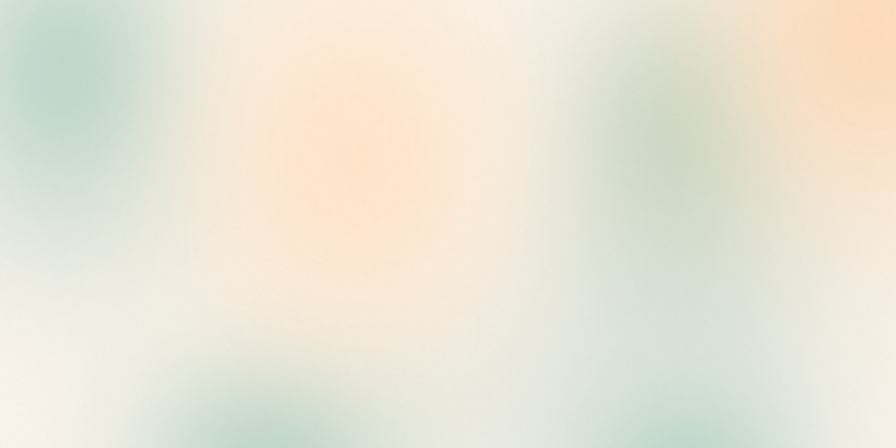
This background is drawn by a WebGL 2 fragment shader. Its source:

```glsl
#version 300 es
precision highp float;

uniform vec2 u_resolution;
out vec4 fragColor;

const vec3 CREAM = vec3(0.975, 0.952, 0.918);
const vec3 SAGE = vec3(0.735, 0.835, 0.785);
const vec3 MOSS = vec3(0.765, 0.835, 0.765);
const vec3 MIST = vec3(0.850, 0.885, 0.855);
const vec3 PEACH = vec3(0.998, 0.890, 0.785);
const vec3 APRICOT = vec3(0.985, 0.855, 0.725);

float hash(vec2 p) {
    return fract(sin(dot(p, vec2(127.1, 311.7))) * 43758.5453);
}

float valueNoise(vec2 p) {
    vec2 cell = floor(p);
    vec2 f = smoothstep(0.0, 1.0, fract(p));
    float low = mix(hash(cell), hash(cell + vec2(1.0, 0.0)), f.x);
    float high = mix(hash(cell + vec2(0.0, 1.0)), hash(cell + vec2(1.0, 1.0)), f.x);
    return mix(low, high, f.y);
}

// Soft elliptical falloff, 1 at the center
float glow(vec2 p, vec2 center, vec2 radius) {
    vec2 d = (p - center) / radius;
    return exp(-dot(d, d));
}

vec3 addGlow(vec3 base, vec3 tint, float strength, vec2 p, vec2 center, vec2 radius) {
    return mix(base, tint, strength * glow(p, center, radius));
}

void main() {
    // Height spans 0 to 1, width spans 0 to the aspect ratio (about 2)
    vec2 p = gl_FragCoord.xy / u_resolution.y;
    p.x *= 2.0 * u_resolution.y / u_resolution.x;

    vec3 color = CREAM;

    // Pale veils
    color = addGlow(color, MIST, 0.85, p, vec2(1.52, 0.33), vec2(0.34, 0.36));
    color = addGlow(color, MIST, 0.35, p, vec2(1.12, 0.10), vec2(0.35, 0.30));
    color = addGlow(color, MIST, 0.30, p, vec2(0.20, 0.52), vec2(0.38, 0.25));

    // Green glows
    color = addGlow(color, SAGE, 0.95, p, vec2(0.15, 0.84), vec2(0.27, 0.34));
    color = addGlow(color, MOSS, 0.90, p, vec2(1.51, 0.70), vec2(0.25, 0.32));
    color = addGlow(color, SAGE, 1.00, p, vec2(0.60, -0.04), vec2(0.29, 0.25));
    color = addGlow(color, SAGE, 0.95, p, vec2(1.53, -0.06), vec2(0.26, 0.22));

    // Warm glows
    color = addGlow(color, PEACH, 0.96, p, vec2(0.79, 0.64), vec2(0.34, 0.40));
    color = addGlow(color, APRICOT, 0.96, p, vec2(1.95, 0.93), vec2(0.35, 0.42));

    // Faint paper grain
    float grain = valueNoise(p * 180.0) - 0.5;
    color += 0.008 * grain;

    fragColor = vec4(clamp(color, 0.0, 1.0), 1.0);
}
```
